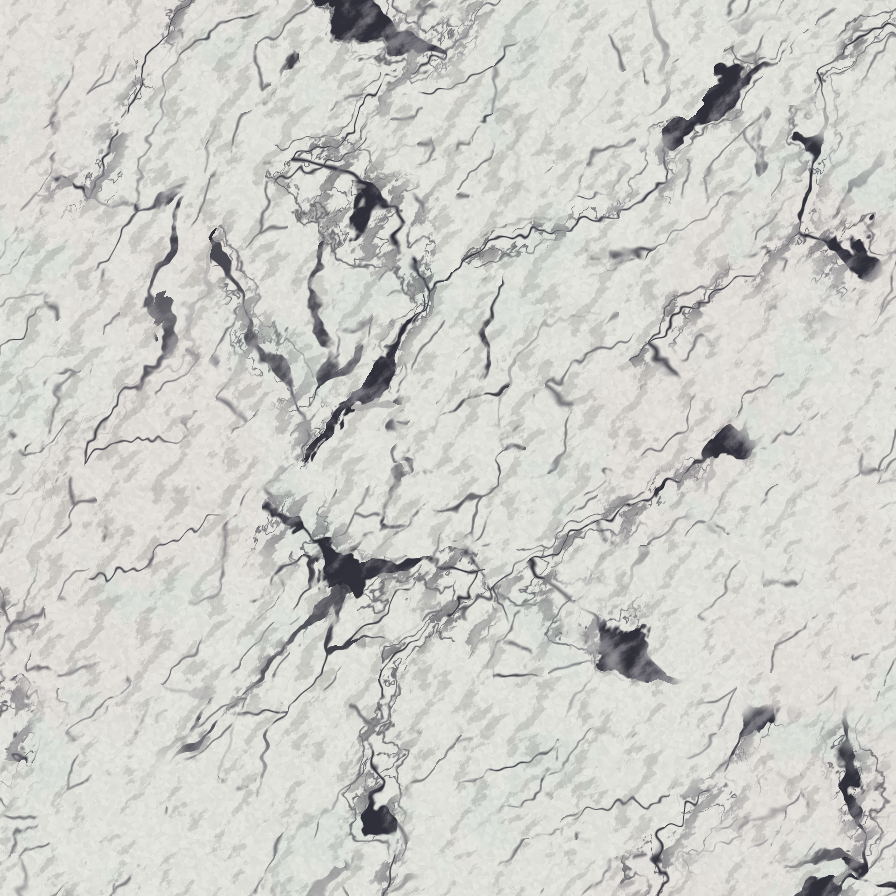
A WebGL 1 fragment shader for this texture:

```glsl
precision highp float;

uniform vec2 u_resolution;

const vec3 STONE = vec3(0.882, 0.882, 0.862);
const vec3 WARM_STONE = vec3(0.882, 0.868, 0.852);
const vec3 GREEN_STONE = vec3(0.835, 0.872, 0.842);
const vec3 INK = vec3(0.19, 0.19, 0.23);
const vec3 ASH = vec3(0.50, 0.49, 0.52);

const float VEIN_ANGLE = 0.85;
const vec2 MAJOR_SCALE = vec2(3.0, 6.6);   // cells along, across the veins
const vec2 MINOR_SCALE = vec2(5.5, 13.0);
const vec2 HAIR_SCALE = vec2(12.0, 30.0);
const float GRAIN_SCALE = 165.0;
const float WARP_SIZE = 0.043;
const float WARP_FREQUENCY = 5.5;
const float THIN_WIDTH = 0.0011;
const float SWOLLEN_WIDTH = 0.019;
const float EDGE_SOFTNESS = 0.0013;
const float ECHO_OFFSET = 0.015;
const float WISP_SLOPE = 32.0;             // field change per unit of canvas
const float FLAKE_DEPTH = 0.095;
const float GRAIN_DEPTH = 0.045;

const float ROUGHNESS = 0.62;
const mat2 OCTAVE_TURN = mat2(1.52, 1.14, -1.14, 1.52);

vec2 hash2(vec2 cell) {
  vec2 k = vec2(dot(cell, vec2(127.1, 311.7)), dot(cell, vec2(269.5, 183.3)));
  return fract(sin(k) * 43758.55);
}

// Layered sines, each octave bent by the sum of those before it
float waves(vec2 p) {
  float sum = 0.0;
  float amplitude = 0.47;
  for (int i = 0; i < 6; i++) {
    p = OCTAVE_TURN * p + 1.7 + 0.6 * sum;
    sum += amplitude * sin(p.x + 1.4 * sin(0.83 * p.y));
    amplitude *= ROUGHNESS;
  }
  return sum;
}

// x: distance to the nearest cell border, y: random value of that border
vec2 cellBorder(vec2 p) {
  vec2 home = floor(p);
  vec2 nearest = vec2(9.0);
  vec2 second = vec2(9.0);
  float nearestId = 0.0;
  float secondId = 0.0;
  for (int y = -1; y <= 1; y++) {
    for (int x = -1; x <= 1; x++) {
      vec2 cell = home + vec2(float(x), float(y));
      vec2 seed = hash2(cell);
      vec2 offset = cell + seed - p;
      float id = seed.x + seed.y;
      if (dot(offset, offset) < dot(nearest, nearest)) {
        second = nearest;
        secondId = nearestId;
        nearest = offset;
        nearestId = id;
      } else if (dot(offset, offset) < dot(second, second)) {
        second = offset;
        secondId = id;
      }
    }
  }
  float border = dot(0.5 * (nearest + second), normalize(second - nearest));
  return vec2(border, fract(7.13 * (nearestId + secondId)));
}

float stroke(float dist, float width) {
  float soft = max(EDGE_SOFTNESS, 0.7 / u_resolution.y);
  return 1.0 - smoothstep(width - soft, width + soft, dist);
}

void main() {
  vec2 uv = gl_FragCoord.xy / u_resolution;
  float c = cos(VEIN_ANGLE);
  float s = sin(VEIN_ANGLE);
  vec2 p = vec2(c * uv.x + s * uv.y, c * uv.y - s * uv.x);

  // Fields that steer the veins
  vec2 warp = vec2(waves(p * WARP_FREQUENCY), waves(p * WARP_FREQUENCY + 8.3));
  vec2 q = p + WARP_SIZE * warp;
  float activity = smoothstep(-0.65, 0.25, waves(uv * 2.6 + 3.1));
  float swell = smoothstep(-0.1, 0.9, waves(q * vec2(5.0, 8.0) + 5.7));
  float breakup = waves(p * vec2(14.0, 22.0) + 2.4);
  float flakes = waves(p * vec2(36.0, 74.0));

  // Major veins, with thin outlines running beside them
  vec2 major = cellBorder(q * MAJOR_SCALE + 4.2);
  float majorDist = major.x / MAJOR_SCALE.y;
  float present = smoothstep(0.22, 0.45, major.y) * smoothstep(0.0, 0.4, activity);
  float width = THIN_WIDTH + SWOLLEN_WIDTH * swell * (0.7 + 0.7 * breakup);
  float vein = stroke(majorDist, width * present) * present;
  vein *= smoothstep(-0.8, -0.25, breakup + 0.7 * swell);
  float echoDist = abs(majorDist - ECHO_OFFSET - 0.012 * breakup);
  float echo = stroke(echoDist, THIN_WIDTH) * present * smoothstep(-0.3, 0.3, warp.x);

  // Curled wisps and broken grey crust gathered around the major veins
  float nearVein = exp(-majorDist / 0.022) * present;
  float wisp = stroke(abs(breakup - 0.15) / WISP_SLOPE, THIN_WIDTH);
  wisp *= smoothstep(0.25, 0.6, nearVein);
  float crust = smoothstep(0.1, 0.4, flakes) * smoothstep(0.2, 0.9, nearVein);

  // Minor veins and hairlines
  vec2 minor = cellBorder(q * MINOR_SCALE + 9.6);
  float minorWidth = THIN_WIDTH + 0.006 * swell * (0.7 + 0.7 * breakup);
  float minorVein = stroke(minor.x / MINOR_SCALE.y, minorWidth);
  minorVein *= smoothstep(0.35, 0.6, minor.y) * smoothstep(-0.4, 0.2, breakup) * activity;
  vec2 hair = cellBorder((p + 0.6 * WARP_SIZE * warp) * HAIR_SCALE);
  float hairline = stroke(hair.x / HAIR_SCALE.y, THIN_WIDTH);
  hairline *= smoothstep(0.4, 0.7, hair.y) * smoothstep(0.0, 0.4, -breakup);

  // Stone ground with tinted clouds, flakes and cellular grain
  float cloud = waves(uv * 3.4 + 6.2);
  vec3 color = mix(STONE, WARM_STONE, smoothstep(0.0, 0.6, cloud));
  float greenPatch = smoothstep(0.35, 0.8, waves(uv * 9.0 + 1.3));
  color = mix(color, GREEN_STONE, 0.6 * greenPatch);
  color -= FLAKE_DEPTH * smoothstep(0.3, 0.65, flakes + 0.3 * (activity - 0.5));
  color += GRAIN_DEPTH * (cellBorder(uv * GRAIN_SCALE).y - 0.5);

  // Lay the veins over the ground
  float faint = max(max(0.65 * echo, 0.6 * hairline), max(0.5 * crust, 0.65 * wisp));
  float dark = max(max(vein, 0.9 * minorVein), faint);
  vec3 veinColor = mix(INK, ASH, smoothstep(-0.2, 0.8, 0.6 * flakes + 0.5 * warp.y));
  gl_FragColor = vec4(mix(color, veinColor, dark), 1.0);
}
```
